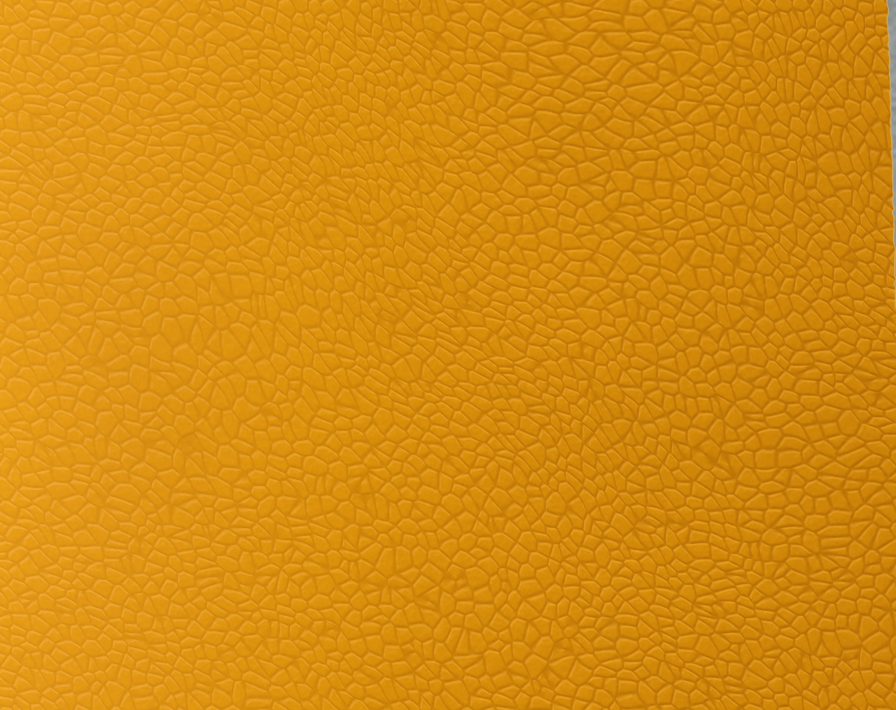
Write a Shadertoy shader that draws this texture.

```glsl
// Ochre grained leather: stretched, gently bent Voronoi cells form a pebbled
// height field, lit by its slope, with darkened creases and a soft sheen from
// the left. A sliver of grey backing shows past the frayed upper right edge.

vec2 hash2(vec2 p) {
    vec3 q = fract(p.xyx * vec3(0.1031, 0.1030, 0.0973));
    q += dot(q, q.yzx + 33.33);
    return fract((q.xx + q.yz) * q.zy);
}

float noise(vec2 p) {
    vec2 i = floor(p), f = fract(p);
    f = f * f * (3.0 - 2.0 * f);
    float low = mix(hash2(i).x, hash2(i + vec2(1, 0)).x, f.x);
    float high = mix(hash2(i + vec2(0, 1)).x, hash2(i + vec2(1, 1)).x, f.x);
    return mix(low, high, f.y);
}

// Bends the grain, turns it along the falling diagonal and stretches it
vec2 grainSpace(vec2 p) {
    vec2 bend = vec2(noise(p * 3.0 + 7.0), noise(p * 3.0 + 31.0)) - 0.5;
    vec2 wobble = vec2(noise(p * 26.0 + 3.0), noise(p * 26.0 + 57.0)) - 0.5;
    p += 0.10 * bend + 0.012 * wobble;
    float angle = -0.68;
    vec2 along = vec2(cos(angle), sin(angle));
    vec2 across = vec2(-along.y, along.x);
    return vec2(dot(p, along) * 38.0, dot(p, across) * 55.0) + 80.0;
}

// Gap between nearest and second nearest seed: zero along the creases
float creaseGap(vec2 g) {
    vec2 cell = floor(g), f = fract(g);
    float nearest = 8.0, second = 8.0;
    for (int y = -1; y <= 1; y++) {
        for (int x = -1; x <= 1; x++) {
            vec2 o = vec2(x, y);
            float d = length(o + 0.06 + 0.88 * hash2(cell + o) - f);
            second = min(second, max(nearest, d));
            nearest = min(nearest, d);
        }
    }
    return second - nearest;
}

// x: height of the pebbled surface, y: crease depth
vec2 leather(vec2 p) {
    float gap = creaseGap(grainSpace(p));
    float wrinkle = noise(p * 130.0) * 0.28 + noise(p * 240.0 + 9.0) * 0.16;
    float height = 0.65 * smoothstep(0.0, 0.34, gap) + 0.45 * gap + wrinkle;
    return vec2(height, 1.0 - smoothstep(0.0, 0.26, gap));
}

void mainImage(out vec4 fragColor, in vec2 fragCoord) {
    vec2 uv = fragCoord / iResolution.xy;
    vec2 p = fragCoord / iResolution.y;

    // Relief from the slope toward the light
    vec2 toLight = normalize(vec2(-0.35, 0.95)) * 0.0017;
    vec2 surface = leather(p);
    float relief = leather(p - toLight).x - leather(p + toLight).x;

    // Broad lighting: bright and flat at left, deeper and stronger at right
    float shade = pow(uv.x, 0.7);
    float blotch = noise(p * 5.0 + 12.0) - 0.5;
    float speckle = noise(p * 330.0 + 40.0) - 0.5;
    float contrast = mix(0.55, 1.15, smoothstep(0.0, 0.8, uv.x));
    float tone = mix(0.97, 0.56, shade) + 0.06 * blotch + 0.08 * speckle;
    tone += contrast * (0.30 * relief - 0.24 * surface.y);

    // Ochre ramp, with a paler sheen on lit slopes near the left
    float lit = clamp(tone, -0.25, 1.1);
    vec3 color = mix(vec3(0.665, 0.39, 0.012), vec3(0.915, 0.622, 0.05), lit);
    float sheen = smoothstep(0.05, 0.45, relief) * mix(1.0, 0.55, shade);
    color += sheen * vec3(0.01, 0.025, 0.10);
    color.b += 0.04 * (1.0 - smoothstep(0.0, 0.45, uv.x));

    // Frayed edge, pale fibres and grey backing
    float fray = 0.002 * (noise(vec2(uv.y * 160.0, 3.0)) - 0.5);
    float past = uv.x - (0.9985 - 0.0227 * (uv.y - 0.67) + fray);
    float soft = 0.0011;
    vec3 backing = vec3(0.57, 0.59, 0.59) + 0.12 * (noise(p * vec2(60.0, 150.0)) - 0.5);
    vec3 fibre = vec3(0.80, 0.72, 0.52);
    color = mix(color, fibre, 0.7 * smoothstep(-0.0025, -0.0005, past));
    color = mix(color, backing, smoothstep(-soft, soft, past));

    fragColor = vec4(clamp(color, 0.0, 1.0), 1.0);
}
```
